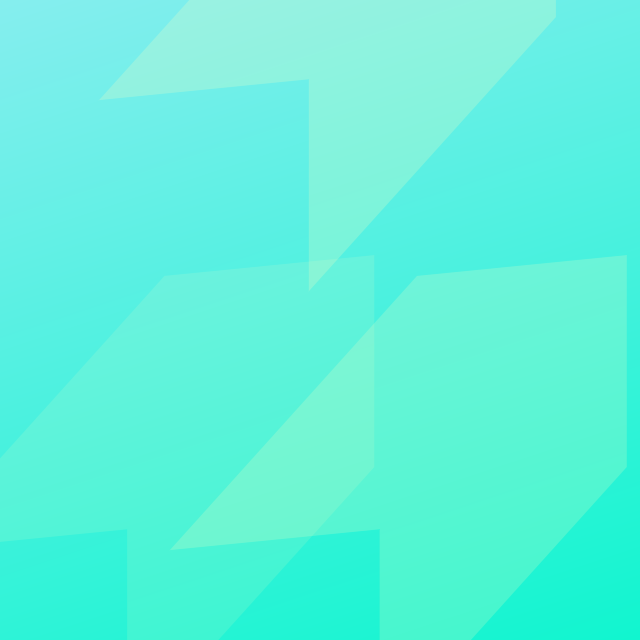
This background is drawn by a three.js fragment shader. Its source:

```glsl
// Three large translucent arrowheads over a tilted aqua-to-mint gradient.
// Each arrowhead is a diagonal band clipped by a corner at its tip, with the
// same corner, moved back along the band, cut out to form the notch.

varying vec2 vUv;

const vec3 SKY_AQUA = vec3(0.525, 0.932, 0.935);
const vec3 DEEP_MINT = vec3(0.065, 0.960, 0.812);
const vec3 PALE_LIME = vec3(1.0, 1.0, 0.75);

const vec2 SWEEP = vec2(0.3861, 0.4284);  // from notch to tip
const float HALF_BAND = 0.2217;           // half width across the sweep
const float TOP_SLOPE = 0.0992;           // rise of the upper edges
const float EDGE = 0.001;                 // softness in canvas units

// Distance to the region left of the origin and below a sloped line.
float cornerDistance(vec2 p, float slope) {
  float below = (p.y - slope * p.x) / length(vec2(1.0, slope));
  return max(p.x, below);
}

// Distance to an arrowhead whose tip lies at the origin.
float arrowDistance(vec2 p, vec2 sweep, float halfBand, float slope) {
  vec2 across = normalize(vec2(sweep.y, -sweep.x));
  float band = abs(dot(p, across)) - halfBand;
  float head = cornerDistance(p, slope);
  float notch = cornerDistance(p + sweep, slope);
  return max(band, max(head, -notch));
}

// Lays one tinted arrowhead over the base colour.
vec3 addArrow(vec3 base, vec2 p, vec2 tip, vec3 tint, float opacity) {
  float d = arrowDistance(p - tip, SWEEP, HALF_BAND, TOP_SLOPE);
  float cover = 1.0 - smoothstep(-EDGE, EDGE, d);
  return mix(base, tint, cover * opacity);
}

// Gradient from the upper left to the lower right, mostly downward.
vec3 background(vec2 p) {
  vec2 fall = vec2(0.33, 1.0);
  float t = dot(vec2(p.x, 1.0 - p.y), fall) / (fall.x + fall.y);
  return mix(SKY_AQUA, DEEP_MINT, t);
}

void main() {
  vec2 rightTip = vec2(0.9793, 0.6014);
  vec2 columnStep = vec2(-0.3945, 0.0);
  vec2 rowStep = vec2(-0.1107, 0.7031);

  vec3 color = background(vUv);

  // Lower pair, the left one fainter
  for (int i = 0; i < 2; i++) {
    float column = float(1 - i);
    float opacity = mix(0.195, 0.12, column);
    color = addArrow(color, vUv, rightTip + column * columnStep, PALE_LIME, opacity);
  }

  // Upper arrowhead, running off the top edge
  color = addArrow(color, vUv, rightTip + rowStep, PALE_LIME, 0.22);

  gl_FragColor = vec4(color, 1.0);
}
```
